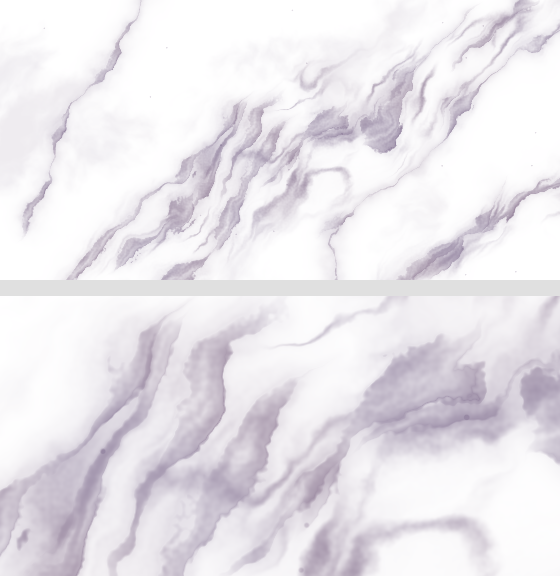
Top, the full canvas; bottom, a detail of the centre.
Reproduce this texture procedurally as a Shadertoy shader.

```glsl
#define WHITE vec3(1.0, 0.999, 1.0)
#define MAUVE_INK vec3(0.285, 0.335, 0.27)
#define VIOLET_INK vec3(0.29, 0.33, 0.255)
#define VEIN_ANGLE 0.86
#define WARP_BROAD 0.13
#define WARP_FINE 0.03
#define HALO_SIZE 0.021
#define HALO_INK 0.27
#define CLOUD_INK 0.22
#define ECHELON_COUNT 11

vec2 hash2(vec2 p) {
    vec3 q = fract(p.xyx * vec3(0.1031, 0.1030, 0.0973));
    q += dot(q, q.yzx + 33.33);
    return fract((q.xx + q.yz) * q.zy);
}

float cornerSlope(vec2 cell, vec2 offset) {
    float a = 6.2832 * hash2(cell).x;
    return dot(vec2(cos(a), sin(a)), offset);
}

// Gradient noise, centred on zero
float gnoise(vec2 p) {
    vec2 i = floor(p), f = p - i;
    vec2 s = f * f * f * (f * (f * 6.0 - 15.0) + 10.0);
    vec2 e = vec2(1.0, 0.0);
    float low = mix(cornerSlope(i, f), cornerSlope(i + e, f - e), s.x);
    float high = mix(cornerSlope(i + e.yx, f - e.yx), cornerSlope(i + 1.0, f - 1.0), s.x);
    return mix(low, high, s.y);
}

float fbm(vec2 p) {
    float sum = 0.0, gain = 0.7;
    for (int i = 0; i < 5; i++) {
        sum += gain * gnoise(p);
        p = mat2(1.6, 1.2, -1.2, 1.6) * p + 17.3;
        gain *= 0.5;
    }
    return sum;
}

vec2 fbm2(vec2 p) {
    return vec2(fbm(p + 5.2), fbm(p + 41.7));
}

// Tapered vein from a to b: streaked core, one crisp rim, pale halo
float vein(vec2 p, vec2 a, vec2 b, float width, float streak) {
    vec2 axis = b - a;
    float len = length(axis);
    axis /= len;
    float along = dot(p - a, axis);
    float across = dot(p - a, vec2(-axis.y, axis.x));
    float ends = smoothstep(0.0, 0.12, along) * smoothstep(len, len - 0.12, along);
    float swell = smoothstep(-0.35, 0.45, gnoise(vec2(along * 6.0, a.x * 9.7 + 0.4)));
    float radius = width * ends * (0.2 + 1.4 * swell) * (1.0 + 0.9 * streak) + 0.001;
    float d = abs(across);
    float soft = mix(0.004, 0.012, smoothstep(-0.01, 0.01, across));
    float core = 1.0 - smoothstep(radius - soft, radius + 0.003, d);
    float rim = exp(-abs(across + 0.8 * radius) / 0.0035);
    float halo = HALO_INK * exp(-max(d - radius, 0.0) / HALO_SIZE);
    return ends * max(core * (0.66 + 0.65 * streak) + 0.4 * rim * (0.3 + swell), halo);
}

// Thin lines along the zero contours of stretched noise
float threads(vec2 m, float thickness) {
    float ridge = abs(gnoise(m) + 0.4 * gnoise(m * 2.1 + 9.0));
    return smoothstep(thickness, 0.0, ridge) + 0.25 * exp(-ridge * 7.0);
}

float blend(float ink, float layer) {
    return ink + layer * max(1.0 - 0.8 * ink, 0.0);
}

void mainImage(out vec4 fragColor, in vec2 fragCoord) {
    vec2 p = fragCoord / iResolution.y;
    vec2 q = p + WARP_BROAD * fbm2(p * 2.1) + WARP_FINE * fbm2(p * 10.0);

    // Coordinates along and across the grain of the stone
    float c = cos(VEIN_ANGLE), s = sin(VEIN_ANGLE);
    vec2 grain = vec2(c * q.x + s * q.y, c * q.y - s * q.x);
    float streak = 0.9 * gnoise(grain * vec2(5.0, 27.0));
    streak += 0.7 * gnoise(grain * vec2(13.0, 64.0) + 4.0) + 0.22 * gnoise(p * 120.0);

    // Diagonal zones that hold the vein network
    float zoneWidth = 0.12 + 0.21 * exp(-pow((q.x - 1.08) / 0.5, 2.0));
    float zone = smoothstep(zoneWidth, 0.45 * zoneWidth, abs(q.y - 0.5 * q.x + 0.07));
    zone *= smoothstep(0.3, 0.7, q.x);
    float corner = smoothstep(0.15, 0.04, abs(q.y - 0.6 * (q.x - 1.42)));
    zone = max(zone, corner * smoothstep(1.3, 1.55, q.x));
    float patches = gnoise(p * 4.3 + 8.1);
    zone *= smoothstep(-0.5, 0.05, patches);

    // Pale clouds, mottled at a smaller scale
    float cloud = fbm(grain * vec2(1.5, 2.8) + 3.7) + 0.2 * fbm(q * 11.0);
    float ink = CLOUD_INK * smoothstep(0.05, 0.5, cloud);

    // Mesh around white lenses, with finer threads between
    float mesh = threads(grain * vec2(1.7, 6.2) + 2.6, 0.11) * (0.68 + 0.6 * streak);
    float fine = threads(grain * vec2(3.6, 12.0) + 6.3, 0.12) * (0.42 + 0.4 * streak);
    ink = blend(ink, zone * mesh);
    ink = blend(ink, zone * fine * smoothstep(-0.2, 0.3, gnoise(q * 5.0 + 2.0)));

    // Slanted veins stepping along the main zone
    for (int i = 0; i < ECHELON_COUNT; i++) {
        vec2 r = hash2(vec2(float(i) + 3.0, 7.0));
        float x = 0.52 + 0.125 * float(i);
        vec2 middle = vec2(x, 0.5 * x - 0.07 + 0.24 * (r.x - 0.5));
        float angle = VEIN_ANGLE + 0.3 * (r.y - 0.5);
        vec2 reach = (0.15 + 0.1 * r.x) * vec2(cos(angle), sin(angle));
        ink = blend(ink, vein(q, middle - reach, middle + reach, 0.011 + 0.018 * r.y, streak));
    }

    // Long veins that cross the slab
    ink = blend(ink, vein(q, vec2(0.02, 0.12), vec2(0.62, 1.2), 0.009, streak));
    ink = blend(ink, vein(q, vec2(0.1, -0.1), vec2(0.92, 0.64), 0.023, streak));
    ink = blend(ink, vein(q, vec2(0.54, -0.12), vec2(1.1, 0.6), 0.03, streak));
    ink = blend(ink, vein(q, vec2(1.15, 0.15), vec2(2.2, 1.08), 0.017, streak));
    ink = blend(ink, vein(q, vec2(1.16, -0.15), vec2(1.25, 0.3), 0.018, streak));
    ink = blend(ink, vein(q, vec2(1.28, -0.12), vec2(2.2, 0.52), 0.02, streak));
    ink = blend(ink, vein(q, vec2(1.52, -0.05), vec2(1.82, 0.4), 0.025, streak));

    // Scattered mineral specks
    vec2 cell = floor(p * 16.0);
    vec2 spot = 0.2 + 0.6 * hash2(cell + 70.0);
    float speck = smoothstep(0.07, 0.02, length(fract(p * 16.0) - spot));
    ink += 0.4 * speck * step(0.96, hash2(cell + 20.0).x);

    vec3 tint = mix(MAUVE_INK, VIOLET_INK, smoothstep(-0.3, 0.3, gnoise(p * 5.0)));
    fragColor = vec4(WHITE - tint * clamp(ink, 0.0, 1.4), 1.0);
}
```
